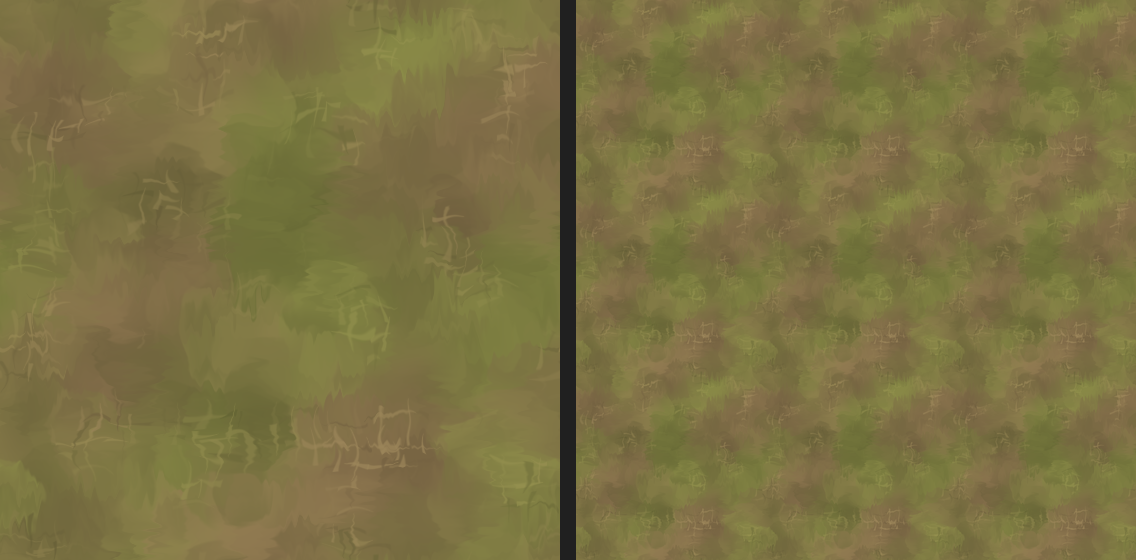
Left: one tile. Right: repeated 3 by 3.
Reproduce this pattern procedurally as a Shadertoy shader.

```glsl
const vec3 MOSS  = vec3(0.468, 0.477, 0.240);
const vec3 EARTH = vec3(0.508, 0.424, 0.285);
const vec3 STRAW = vec3(0.620, 0.535, 0.360);

// Integer hash: two values in 0..1 per cell and seed
vec2 hash2(vec2 cell, float seed) {
    uvec2 q = uvec2(ivec2(cell)) * uvec2(1597u, 3571u) + uint(seed) * 7919u;
    uint h = (q.x ^ (q.y << 9)) * 2654435u + q.y;
    h = (h ^ (h >> 15)) * 73244475u;
    h = (h ^ (h >> 13)) * 19349663u;
    h ^= h >> 16;
    return vec2(h & 65535u, h >> 16) / 65535.0;
}

vec2 direction(float turn) {
    return vec2(cos(6.2832 * turn), sin(6.2832 * turn));
}

float corner(vec2 cell, vec2 offset, vec2 count, float seed) {
    return dot(direction(hash2(mod(cell, count), seed).x), offset);
}

// Gradient noise that wraps after count cells across the canvas
float noise(vec2 uv, vec2 count, float seed) {
    vec2 p = uv * count, i = floor(p), f = p - i, e = vec2(1, 0);
    vec2 w = f * f * f * (f * (f * 6.0 - 15.0) + 10.0);
    float low  = mix(corner(i, f, count, seed), corner(i + e, f - e, count, seed), w.x);
    float high = mix(corner(i + e.yx, f - e.yx, count, seed),
                     corner(i + 1.0, f - 1.0, count, seed), w.x);
    return mix(low, high, w.y);
}

// Soft underlying colour: hue and lightness drift separately
vec3 ground(vec2 uv) {
    float warmth = noise(uv, vec2(3), 1.0) + 0.45 * noise(uv, vec2(7), 2.0);
    float light = noise(uv, vec2(4), 3.0) + 0.5 * noise(uv, vec2(9), 4.0);
    return mix(MOSS, EARTH, smoothstep(-0.5, 0.5, warmth)) * (1.0 + 0.20 * light);
}

// Comb-like shifts along the axes give patches frayed edges
vec2 fray(vec2 uv, float amount) {
    float zone = noise(uv, vec2(6), 5.0);
    float across = noise(uv, vec2(11, 72), 6.0) + 0.5 * noise(uv, vec2(24, 128), 7.0);
    float upward = noise(uv, vec2(72, 11), 8.0) + 0.5 * noise(uv, vec2(128, 24), 9.0);
    vec2 broad = vec2(noise(uv, vec2(13), 10.0), noise(uv, vec2(13), 11.0));
    vec2 reach = smoothstep(-0.08, 0.3, vec2(zone, -zone));
    return uv + amount * vec2(across, upward) * reach + 0.03 * broad;
}

// Overlapping flat dabs, crisp on one side and fading on the other
vec3 paintDabs(vec3 colour, vec2 uv, float count, float strength, float seed) {
    vec2 p = uv * count, base = floor(p);
    for (int y = -1; y <= 1; y++)
    for (int x = -1; x <= 1; x++) {
        vec2 cell = base + vec2(x, y), id = mod(cell, vec2(count));
        vec2 jitter = hash2(id, seed), shape = hash2(id, seed + 1.0);
        vec2 look = hash2(id, seed + 2.0);
        vec2 centre = cell + 0.2 + 0.6 * jitter, d = p - centre;
        vec2 radius = mix(vec2(0.4), vec2(0.9), shape);
        float dist = (length(d / radius) - 1.0) * min(radius.x, radius.y);
        float cover = 1.0 - smoothstep(-0.005 * count, 0.001 * count, dist);
        float fade = smoothstep(-0.8, 0.6, dot(direction(look.y), d / radius));
        vec3 tint = ground(centre / count) * (0.92 + 0.16 * look.x);
        colour = mix(colour, tint, cover * fade * strength);
    }
    return colour;
}

// Clustered tapering blades laid along one axis
vec3 paintBlades(vec3 colour, vec2 uv, float count, bool upright, float seed) {
    vec2 p = uv * count, base = floor(p);
    for (int y = -1; y <= 1; y++)
    for (int x = -1; x <= 1; x++) {
        vec2 cell = base + vec2(x, y), id = mod(cell, vec2(count));
        vec2 jitter = hash2(id, seed), look = hash2(id, seed + 1.0);
        vec2 centre = cell + 0.2 + 0.6 * jitter, d = p - centre;
        vec2 at = centre / count;
        if (upright) d = d.yx;
        if (look.x < 0.5) d.x = -d.x;
        float halfLength = mix(0.4, 0.95, look.y);
        float along = d.x / halfLength;
        float bend = (jitter.x - 0.5) * 0.35 * along * along;
        float width = mix(0.06, 0.19, jitter.y) * (0.5 - 0.5 * along);
        float soft = 0.0022 * count;
        float cover = 1.0 - smoothstep(-soft, soft, abs(d.y - bend) - width);
        cover *= 1.0 - smoothstep(0.85, 1.0, abs(along));
        float cluster = smoothstep(0.06, 0.32, noise(at, vec2(7), 12.0));
        float dry = smoothstep(0.0, 0.4, noise(at, vec2(3), 1.0));
        vec3 soil = ground(at);
        vec3 tint = look.x < 0.28 ? soil * 0.90 : mix(soil * 1.13, STRAW, 0.15 + 0.6 * dry);
        colour = mix(colour, tint, cover * cluster * 0.75);
    }
    return colour;
}

void mainImage(out vec4 fragColor, in vec2 fragCoord) {
    vec2 uv = fragCoord / iResolution.xy;
    vec2 frayed = fray(uv, 0.045);

    // Broad patches first, then smaller ones
    vec3 colour = ground(uv);
    colour = paintDabs(colour, frayed, 6.0, 0.85, 20.0);
    colour = paintDabs(colour, frayed, 10.0, 0.70, 30.0);
    colour = paintDabs(colour, frayed, 17.0, 0.40, 40.0);

    // Dry blades on top
    vec2 bent = fray(uv, 0.010);
    colour = paintBlades(colour, bent, 26.0, false, 50.0);
    colour = paintBlades(colour, bent, 26.0, true, 60.0);
    fragColor = vec4(colour, 1.0);
}
```
